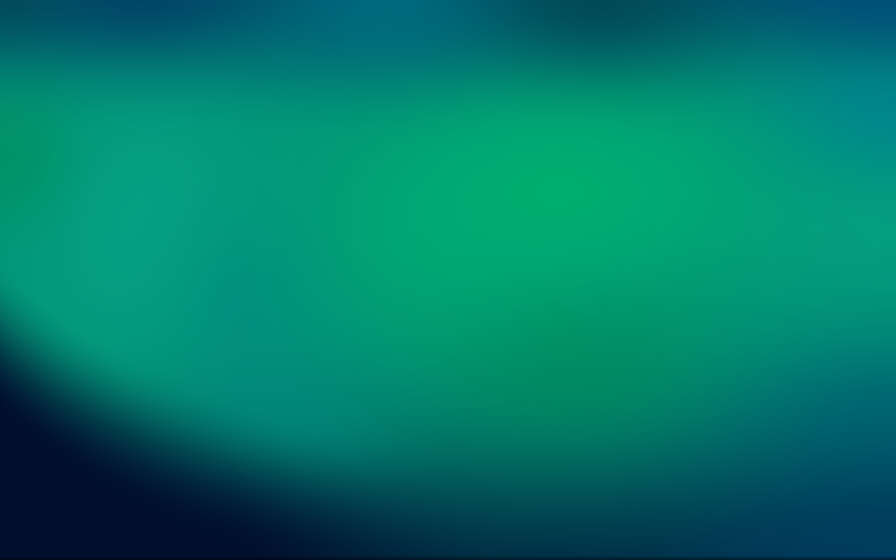
Write a WebGL 2 fragment shader that draws this background.

```glsl
#version 300 es
precision highp float;
// A soft aurora-like backdrop: a vertical teal ramp is tinted by wide
// elliptical Gaussian glows, then a navy shadow with a curved edge fills
// the lower left. Lengths are in canvas heights, origin at lower left.

uniform vec2 u_resolution;
out vec4 fragColor;

const vec3 TEAL = vec3(0.005, 0.58, 0.47);
const vec3 FLOOR_BLUE = vec3(0.005, 0.14, 0.25);
const vec3 SKY_BLUE = vec3(0.005, 0.31, 0.42);
const vec3 EMERALD = vec3(0.0, 0.69, 0.44);
const vec3 FOREST = vec3(0.0, 0.53, 0.36);
const vec3 LAGOON = vec3(0.02, 0.635, 0.52);
const vec3 SEA = vec3(0.005, 0.55, 0.50);
const vec3 AZURE = vec3(0.0, 0.51, 0.57);
const vec3 PETROL = vec3(0.0, 0.43, 0.51);
const vec3 DARK_PINE = vec3(0.005, 0.28, 0.33);
const vec3 DEEP_BLUE = vec3(0.0, 0.25, 0.40);
const vec3 NAVY = vec3(0.005, 0.055, 0.18);

// Elliptical falloff: 1 at the centre, fading smoothly outwards.
float falloff(vec2 p, vec2 center, vec2 radius) {
    vec2 q = (p - center) / radius;
    return exp(-dot(q, q));
}

// Tints a colour towards another inside a soft ellipse.
vec3 glow(vec3 base, vec2 p, vec2 center, vec2 radius, vec3 tint, float amount) {
    return mix(base, tint, amount * falloff(p, center, radius));
}

// Vertical ramp from floor through teal to the upper blue.
vec3 verticalRamp(float y) {
    vec3 color = mix(FLOOR_BLUE, TEAL, smoothstep(-0.1, 0.42, y));
    return mix(color, SKY_BLUE, smoothstep(0.74, 1.06, y));
}

// Coverage of the shadow below an exponentially descending edge.
float curvedShadow(vec2 p, float height, float decay, float softness) {
    float edge = height * exp(-decay * p.x);
    float below = 1.0 - smoothstep(edge - softness, edge + softness, p.y);
    return below * (1.0 - smoothstep(0.4, 0.95, p.x));
}

void main() {
    vec2 p = gl_FragCoord.xy / u_resolution.y;
    // Keep the 8:5 composition spread across any canvas shape.
    p.x *= 1.6 * u_resolution.y / u_resolution.x;

    vec3 color = verticalRamp(p.y);

    // Right side, from warm teal to blue corners
    color = glow(color, p, vec2(1.60, 0.60), vec2(0.30, 0.16), LAGOON, 0.65);
    color = glow(color, p, vec2(1.60, 0.80), vec2(0.25, 0.12), AZURE, 0.80);
    color = glow(color, p, vec2(1.60, 0.26), vec2(0.32, 0.15), PETROL * 0.9, 0.70);
    color = glow(color, p, vec2(1.60, 0.00), vec2(0.35, 0.20), DEEP_BLUE * 0.95, 0.90);

    // Left side teal light and the cooler seam beside it
    color = glow(color, p, vec2(0.25, 0.60), vec2(0.22, 0.25), LAGOON, 0.90);
    color = glow(color, p, vec2(0.00, 0.72), vec2(0.13, 0.13), FOREST * 1.07, 0.80);
    color = glow(color, p, vec2(0.45, 0.47), vec2(0.14, 0.16), SEA, 0.70);
    color = glow(color, p, vec2(0.52, 0.27), vec2(0.20, 0.13), SEA * 0.97, 0.70);

    // Central emerald light over a darker green patch
    color = glow(color, p, vec2(1.02, 0.36), vec2(0.25, 0.16), FOREST, 0.80);
    color = glow(color, p, vec2(0.78, 0.54), vec2(0.20, 0.16), EMERALD, 0.40);
    color = glow(color, p, vec2(1.00, 0.66), vec2(0.36, 0.20), EMERALD, 0.92);

    // Alternating blue and dark patches along the top
    color = glow(color, p, vec2(0.70, 1.00), vec2(0.22, 0.13), PETROL, 0.85);
    color = glow(color, p, vec2(1.07, 1.02), vec2(0.20, 0.13), DARK_PINE, 0.90);
    color = glow(color, p, vec2(0.25, 1.03), vec2(0.20, 0.12), DEEP_BLUE, 0.85);
    color = glow(color, p, vec2(0.00, 1.03), vec2(0.12, 0.10), DARK_PINE, 0.80);
    color = glow(color, p, vec2(1.60, 1.04), vec2(0.20, 0.12), DEEP_BLUE * 1.22, 0.90);

    // Navy shadow and the thin dark rim at the base
    color = mix(color, NAVY, curvedShadow(p, 0.40, 2.4, 0.14));
    color *= mix(0.6, 1.0, smoothstep(0.0, 0.009, p.y));

    fragColor = vec4(color, 1.0);
}
```
